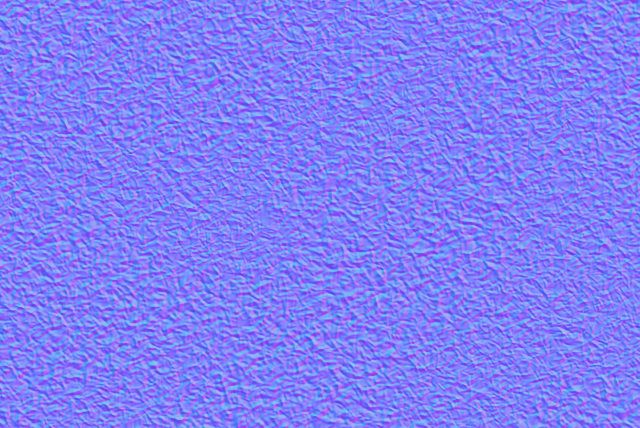
A WebGL 1 fragment shader for this texture map:

```glsl
precision highp float;
// Tangent-space normal map of a finely wrinkled, fibrous surface.

uniform vec2 u_resolution;

// Lengths are fractions of the canvas height.
const float CELL = 0.027;         // grid cell, also the reach of a ridge
const int RIDGES = 10;            // ridges and grooves per cell
const float RAISED = 0.65;        // share of ridges, the rest are grooves
const float WIDTH_MIN = 0.0029;
const float WIDTH_MAX = 0.0040;
const float HALF_LENGTH_MIN = 0.012;
const float HALF_LENGTH_MAX = 0.026;
const float RELIEF = 0.45;        // overall steepness
const float STEEPEST = 0.8;       // soft limit of the slope
const float BIAS = 0.28;          // preference for the main direction
const float LEAN = 0.25;          // main direction, radians from horizontal
const float PATCH_SCALE = 7.0;    // coarse and fine patches per height
const float BEND_SCALE = 28.0;    // bends per height
const float BEND = 0.006;         // how far ridges are bent
const float PI = 3.14159265;

float hash(vec2 p) {
  return fract(sin(dot(p, vec2(127.1, 311.7))) * 43758.547);
}

vec2 hash2(vec2 p) {
  return vec2(hash(p), hash(p + vec2(37.3, 17.9)));
}

float valueNoise(vec2 p) {
  vec2 i = floor(p);
  vec2 f = fract(p);
  f = f * f * (3.0 - 2.0 * f);
  float low = mix(hash(i), hash(i + vec2(1.0, 0.0)), f.x);
  float high = mix(hash(i + vec2(0.0, 1.0)), hash(i + vec2(1.0)), f.x);
  return mix(low, high, f.y);
}

// Slope of one ridge: Gaussian across, tapered to zero along its length.
vec2 ridgeSlope(vec2 d, float angle, float width, float halfLength) {
  vec2 along = vec2(cos(angle), sin(angle));
  vec2 across = vec2(-along.y, along.x);
  float u = dot(d, across) / width;
  float v = dot(d, along) / halfLength;
  float taper = max(0.0, 1.0 - v * v);
  float profile = exp(-u * u);
  return -profile * taper * (2.0 * u * taper * across
                             + 4.0 * v * width / halfLength * along);
}

// Sum of the slopes of all ridges and grooves scattered in one cell.
vec2 cellSlope(vec2 p, vec2 cell) {
  float coarse = valueNoise(cell * CELL * PATCH_SCALE + 5.0);
  float swell = mix(0.88, 1.2, coarse);
  vec2 slope = vec2(0.0);
  for (int k = 0; k < RIDGES; k++) {
    vec2 seed = cell + float(k) * vec2(61.7, 23.3);
    vec2 center = (cell + hash2(seed)) * CELL;
    vec2 shape = hash2(seed + 91.1);
    vec2 pose = hash2(seed + 153.7);
    float turn = PI * (pose.x - 0.5);
    float angle = turn - 0.5 * BIAS * sin(2.0 * turn) + LEAN;
    float width = swell * mix(WIDTH_MIN, WIDTH_MAX, shape.x);
    float halfLength = mix(HALF_LENGTH_MIN, HALF_LENGTH_MAX, shape.y);
    float side = hash(seed + 211.3) < RAISED ? 1.0 : -1.0;
    float steepness = side * mix(0.5, 1.2, pose.y);
    slope += steepness * ridgeSlope(p - center, angle, width, halfLength);
  }
  return slope;
}

void main() {
  vec2 p = gl_FragCoord.xy / u_resolution.y;

  // Bend the ridges a little.
  vec2 q = p * BEND_SCALE;
  p += BEND * (vec2(valueNoise(q), valueNoise(q + 71.5)) - 0.5);

  // Gather the ridges that can reach this point.
  vec2 home = floor(p / CELL);
  vec2 slope = vec2(0.0);
  for (int j = -1; j <= 1; j++) {
    for (int i = -1; i <= 1; i++) {
      slope += cellSlope(p, home + vec2(float(i), float(j)));
    }
  }

  // Limit the slope softly and encode the unit normal as colour.
  slope *= RELIEF;
  slope *= inversesqrt(1.0 + dot(slope, slope) / (STEEPEST * STEEPEST));
  vec3 normal = normalize(vec3(-slope, 1.0));
  gl_FragColor = vec4(0.5 + 0.5 * normal, 1.0);
}
```
